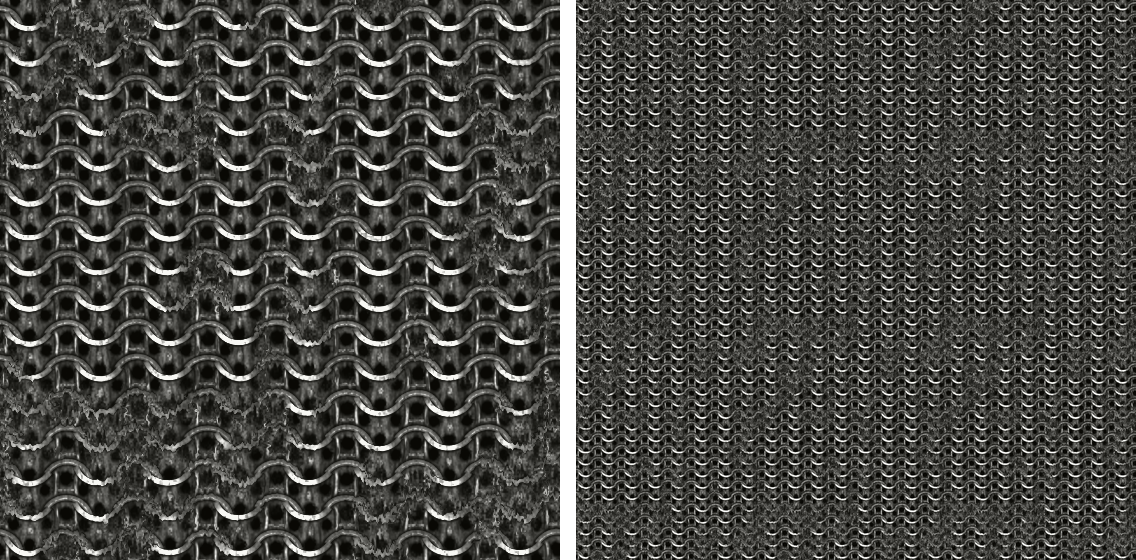
Left, the tile; right, the same tile 3 across and 3 down.
Write a Shadertoy shader that draws this texture.

```glsl
// Worn steel chain mail: rows of interlinked rings over dark gaps and uprights.
#define COLS 8.0          // ring columns
#define ROWS 16.0         // ring rows
#define WIRE 0.088        // half width of the wire, in row heights
#define CREST_R 0.70      // radius of the upper arcs
#define TROUGH_R 0.72     // radius of the lower arcs
#define WEAR 0.85         // strength of the corroded patches
#define GRAIN 0.30        // strength of the fine speckle
#define OFFSET vec2(1.92, 0.79)

float hash(vec2 p) {
    vec3 q = fract(p.xyx * 0.1031);
    q += dot(q, q.yzx + 33.33);
    return fract((q.x + q.y) * q.z);
}

// Value noise that wraps over the canvas
float noise(vec2 uv, vec2 period) {
    vec2 p = uv * period, i = floor(p), f = fract(p);
    f = f * f * (3.0 - 2.0 * f);
    vec2 a = mod(i, period), b = mod(i + 1.0, period);
    return mix(mix(hash(a), hash(vec2(b.x, a.y)), f.x),
               mix(hash(vec2(a.x, b.y)), hash(b), f.x), f.y);
}

// Position relative to the nearest copy of a part; one cell is 2 by 1
vec2 around(vec2 p, vec2 center) {
    vec2 cell = vec2(2.0, 1.0);
    return (fract((p - center) / cell + 0.5) - 0.5) * cell;
}

float ellipse(vec2 q, vec2 radii, float soft) {
    float d = (length(q / radii) - 1.0) * min(radii.x, radii.y);
    return smoothstep(soft, -soft, d);
}

// Coverage of an arc between two angles; t runs -1..1 across the wire
float arcMask(float t, float angle, float from, float to, float px) {
    float soft = px / WIRE;
    return smoothstep(1.0 + soft, 1.0 - soft, abs(t))
         * smoothstep(from - 0.06, from + 0.06, angle)
         * smoothstep(to + 0.06, to - 0.06, angle);
}

void mainImage(out vec4 fragColor, in vec2 fragCoord) {
    vec2 uv = fragCoord / iResolution.xy;
    float px = ROWS / iResolution.y;

    // Noise layers
    float speck = noise(uv, vec2(320.0, 288.0));
    float grain = noise(uv + 0.37, vec2(250.0, 190.0));
    float streak = noise(uv, vec2(224.0, 72.0));
    float blotch = noise(uv, vec2(40.0, 32.0));
    float patchy = 0.65 * noise(uv, vec2(9.0, 8.0)) + 0.35 * noise(uv, vec2(30.0, 22.0));
    float wear = WEAR * smoothstep(0.56, 0.76, patchy);

    // Ring space, slightly bent everywhere and scrambled where worn
    vec2 p = uv * vec2(2.0 * COLS, ROWS) - OFFSET;
    p += 0.07 * (vec2(noise(uv, vec2(16.0)), noise(uv + 0.5, vec2(16.0))) - 0.5);
    p += wear * 0.30 * (vec2(grain, streak) - 0.5);

    // Dull metal behind the rings
    float tone = 0.13 + 0.17 * streak + 0.10 * (blotch - 0.5);

    // Splayed struts and a small glint under each trough
    vec2 q = around(p, vec2(0.94, -0.98));
    float strut = abs(abs(q.x) - 0.17 + 0.16 * q.y);
    tone += 0.13 * smoothstep(0.10, 0.02, strut) * smoothstep(0.42, 0.2, abs(q.y));
    tone = mix(tone, 0.30 + 0.35 * speck, ellipse(q, vec2(0.07, 0.12), 0.04));

    // Dark gaps: under the crest, above the trough, and either side below it
    float edge = 0.035 + px;
    vec2 ragged = 0.05 * (vec2(speck, streak) - 0.5);
    float gap = ellipse(around(p, vec2(0.0, -0.46)) + ragged, vec2(0.21, 0.21), edge);
    gap = max(gap, ellipse(around(p, vec2(0.93, -0.35)) + ragged, vec2(0.18, 0.18), edge));
    gap = max(gap, ellipse(around(p, vec2(0.49, -0.79)) + ragged, vec2(0.17, 0.19), edge));
    gap = max(gap, ellipse(around(p, vec2(1.40, -0.78)) + ragged, vec2(0.17, 0.19), edge));
    tone = mix(tone, 0.025, gap * (1.0 - 0.35 * wear));

    // Bright uprights joined by a crossbar below each crest
    q = around(p, vec2(0.0, -0.60));
    float upright = abs(abs(q.x) - 0.27 - 0.35 * q.y * q.y);
    float reach = smoothstep(0.38, 0.24, abs(q.y));
    tone *= 1.0 - 0.55 * reach * smoothstep(0.13, 0.06, upright);
    float shine = 0.22 + 0.55 * smoothstep(0.25, 0.8, streak) * smoothstep(0.07, 0.0, upright);
    tone = mix(tone, shine, reach * smoothstep(0.07 + px, 0.05 - px, upright));
    float bar = smoothstep(0.06, 0.02, abs(q.y + 0.19)) * smoothstep(0.25, 0.2, abs(q.x));
    tone = mix(tone, 0.22 + 0.28 * speck, bar);

    // Arc coordinates: x across the wire, y the angle from the arc's middle
    vec2 c = around(p, vec2(0.0, -0.25)) + vec2(0.0, CREST_R - 0.25);
    vec2 crest = vec2((length(c) - CREST_R) / WIRE, atan(c.x, c.y));
    vec2 t = around(p, vec2(0.92, -0.40)) - vec2(0.0, 0.52);
    vec2 trough = vec2((length(t) - TROUGH_R) / WIRE, atan(t.x, -t.y));
    float ringId = hash(mod(floor((p - vec2(-0.08, -0.9)) / vec2(2.0, 1.0)), vec2(COLS, ROWS)));

    // Contact shadow, then the dull upper arcs with a thin lit line
    float shadow = max(smoothstep(1.9, 0.9, abs(crest.x)) * step(abs(crest.y), 1.2),
                       smoothstep(1.9, 0.9, abs(trough.x)) * step(abs(trough.y), 1.0));
    tone *= 1.0 - 0.6 * shadow;
    float pits = smoothstep(0.12, 0.4, grain);
    float body = sqrt(max(0.0, 1.0 - crest.x * crest.x));
    float metal = 0.10 + 0.27 * body + 0.30 * smoothstep(0.4, 0.0, abs(crest.x + 0.25)) * speck;
    metal *= 0.85 + 0.3 * ringId;
    tone = mix(tone, metal, arcMask(crest.x, crest.y, -0.98, 1.30, px));

    // Polished lower arcs, brightest left of the bottom
    body = sqrt(max(0.0, 1.0 - trough.x * trough.x));
    float gloss = smoothstep(0.95, 0.35, abs(trough.y + 0.25)) * smoothstep(0.35, 0.8, body);
    gloss *= (0.8 + 0.3 * ringId) * mix(0.55, 1.0, pits) * (1.0 - 0.75 * wear);
    metal = 0.10 + 0.30 * body + 0.68 * gloss;
    tone = mix(tone, metal, arcMask(trough.x, trough.y, -1.20, 0.95, px));

    // Speckle, corrosion and a faint warm tint in the darks
    tone *= 1.0 + GRAIN * (speck + grain - 1.0);
    tone = mix(tone, 0.03 + 0.50 * speck * streak + 0.3 * tone, 0.6 * wear);
    tone = clamp(tone * 1.08, 0.03, 0.97);
    fragColor = vec4(tone + 0.004, tone + 0.003, tone - 0.013, 1.0);
}
```
